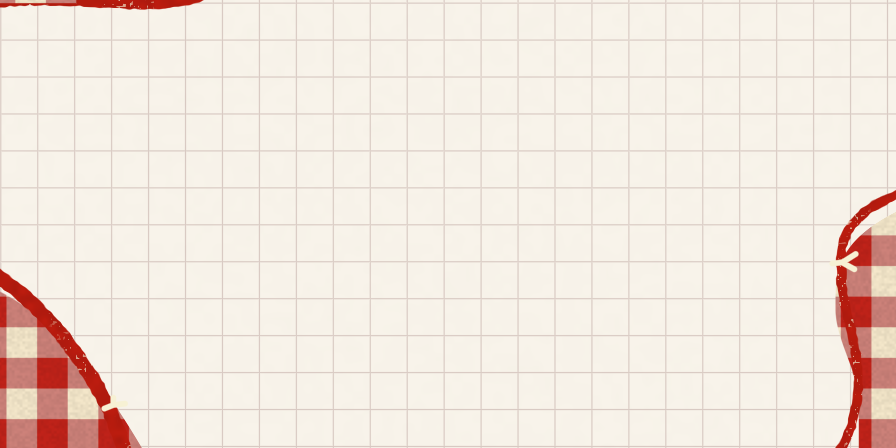
Give the GLSL for this background, as a WebGL 1 fragment shader.

```glsl
precision highp float;
// Cream squared paper with gingham cloth patches peeking in at the corners.
// Patches are bounded by smooth curves, trimmed with dry-brushed red Bezier
// strokes and tied with small cream bows. Canvas units: x 0..2, y 0..1.
uniform vec2 u_resolution;

const vec3 PAPER = vec3(0.970, 0.951, 0.915);
const vec3 GRID_LINE = vec3(0.815, 0.745, 0.720);
const vec3 CLOTH = vec3(0.925, 0.875, 0.765);
const vec3 CLOTH_PINK = vec3(0.775, 0.490, 0.460);
const vec3 CLOTH_RED = vec3(0.730, 0.130, 0.095);
const vec3 BRUSH_RED = vec3(0.705, 0.105, 0.055);
const vec3 BOW = vec3(0.970, 0.945, 0.830);

float hash(vec2 p) {
  return fract(sin(dot(p, vec2(127.1, 311.7))) * 43758.5);
}

float noise(vec2 p) {
  vec2 i = floor(p), f = fract(p);
  f = f * f * (3.0 - 2.0 * f);
  float low = mix(hash(i), hash(i + vec2(1.0, 0.0)), f.x);
  float high = mix(hash(i + vec2(0.0, 1.0)), hash(i + vec2(1.0, 1.0)), f.x);
  return mix(low, high, f.y);
}

// Coverage of a region whose signed distance is negative inside
float cover(float d, float aa) {
  return 1.0 - smoothstep(-aa, aa, d);
}

float segment(vec2 p, vec2 a, vec2 b) {
  vec2 ap = p - a, ab = b - a;
  return length(ap - ab * clamp(dot(ap, ab) / dot(ab, ab), 0.0, 1.0));
}

vec2 bezier(vec2 a, vec2 b, vec2 c, vec2 d, float t) {
  float s = 1.0 - t;
  return s * s * s * a + 3.0 * s * s * t * b + 3.0 * s * t * t * c + t * t * t * d;
}

float curveDistance(vec2 p, vec2 a, vec2 b, vec2 c, vec2 d) {
  float nearest = 10.0;
  vec2 previous = a;
  for (int i = 1; i <= 16; i++) {
    vec2 next = bezier(a, b, c, d, float(i) / 16.0);
    nearest = min(nearest, segment(p, previous, next));
    previous = next;
  }
  return nearest;
}

// Red stroke with a ragged edge and a few dry flecks
vec3 brush(vec3 base, vec2 p, float dist, float halfWidth, float aa) {
  float ragged = (noise(p * 90.0) - 0.5) * 0.004;
  float ink = cover(dist - halfWidth + ragged, aa);
  float fleck = smoothstep(0.78, 0.92, noise(p * 210.0));
  fleck *= smoothstep(0.48, 0.70, noise(p * 16.0 + 3.0));
  vec3 red = BRUSH_RED * (0.95 + 0.10 * noise(p * 60.0));
  return mix(base, mix(red, CLOTH, 0.7 * fleck), ink);
}

// Two crossing sets of bands: none = cream, one = pink, both = red
vec3 gingham(vec2 p, vec2 center, float aa) {
  const float PERIOD = 0.1367;
  vec2 offset = abs(fract((p - center) / PERIOD + 0.5) - 0.5) * PERIOD;
  vec2 band = 1.0 - smoothstep(-aa, aa, offset - PERIOD * 0.25);
  vec3 weave = mix(CLOTH, CLOTH_PINK, max(band.x, band.y));
  weave = mix(weave, CLOTH_RED, band.x * band.y);
  return weave * (0.96 + 0.08 * noise(p * 170.0));
}

float gridLines(vec2 p, float aa) {
  const float CELL = 0.08247;
  vec2 d = abs(fract((p - vec2(0.9914, 0.4982)) / CELL + 0.5) - 0.5) * CELL;
  return cover(min(d.x, d.y) - 0.0012, aa);
}

// Bow with two loops opening to one side and a short tail
float bowDistance(vec2 p, vec2 knot, vec2 upper, vec2 lower, vec2 tail) {
  float d = min(segment(p, knot, knot + upper), segment(p, knot, knot + lower));
  return min(d, segment(p, knot, knot + tail)) - 0.0065;
}

// Left boundary of the right patch as a function of height
float rightEdge(float y) {
  float shoulder = max(y - 0.32, 0.0) / 0.207;
  return 1.865 + 0.052 * (1.0 - smoothstep(0.10, 0.31, y))
       + 0.135 * shoulder * shoulder * shoulder;
}

void main() {
  vec2 p = gl_FragCoord.xy / u_resolution * vec2(2.0, 1.0);
  float aa = 0.8 / u_resolution.y;

  // Paper
  vec3 color = PAPER + 0.008 * (noise(p * 45.0) - 0.5);
  color = mix(color, GRID_LINE, 0.85 * gridLines(p, aa));

  // Cloth patches at the lower left and right
  float leftTop = 0.349 - 0.5 * p.x - 1.9 * p.x * p.x;
  color = mix(color, gingham(p, vec2(0.117, 0.167), aa), cover((p.y - leftTop) * 0.75, aa));
  color = mix(color, gingham(p, vec2(1.911, 0.167), aa), cover(rightEdge(p.y) - p.x, aa));

  // Brushed trims
  float leftTrim = curveDistance(p, vec2(-0.01, 0.385), vec2(0.104, 0.318), vec2(0.240, 0.141), vec2(0.279, -0.01));
  float topTrim = curveDistance(p, vec2(-0.02, 0.995), vec2(0.18, 1.02), vec2(0.34, 0.964), vec2(0.474, 1.02));
  float shoulderTrim = curveDistance(p, vec2(2.016, 0.570), vec2(1.914, 0.536), vec2(1.867, 0.479), vec2(1.878, 0.396));
  float sideTrim = curveDistance(p, vec2(1.878, 0.396), vec2(1.870, 0.297), vec2(1.971, 0.154), vec2(1.872, -0.01));
  color = brush(color, p, leftTrim, 0.0165, aa);
  color = brush(color, p, topTrim, 0.014, aa);
  color = brush(color, p, min(shoulderTrim, sideTrim), 0.0105, aa);

  // Sliver of cloth above the top trim
  float sliver = max(0.993 - p.y, p.x - 0.17);
  color = mix(color, gingham(p, vec2(0.0, 0.93), aa), cover(sliver, aa));

  // Bows
  float leftBow = bowDistance(p, vec2(0.253, 0.096), vec2(0.0, 0.016), vec2(0.026, 0.003), vec2(-0.020, -0.008));
  float rightBow = bowDistance(p, vec2(1.880, 0.414), vec2(0.030, 0.019), vec2(0.027, -0.015), vec2(-0.022, -0.002));
  color = mix(color, BOW, cover(min(leftBow, rightBow), aa));

  gl_FragColor = vec4(color, 1.0);
}
```
